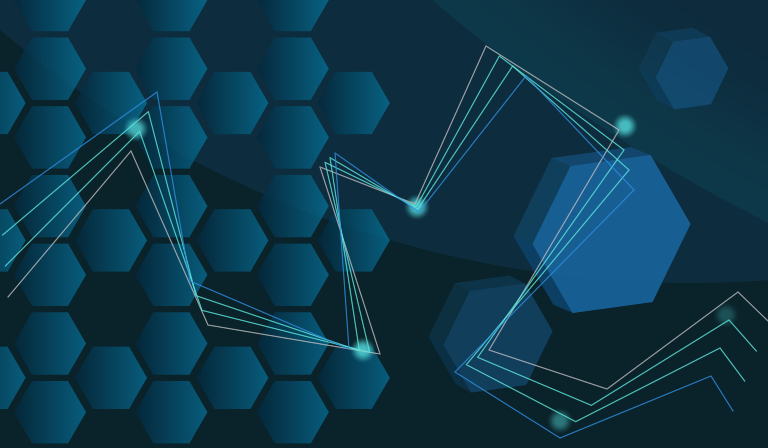
This background is drawn by a WebGL 1 fragment shader. Its source:

```glsl
precision highp float;
// Dark teal backdrop with a honeycomb, blue hexagonal prisms, glowing nodes and fanned zigzag lines.
uniform vec2 u_resolution;

const float WIDTH = 768.0; // design units across the canvas, y runs down from the top
float pixel;

float fill(float d) { return 1.0 - smoothstep(-0.6 * pixel, 0.6 * pixel, d); }

float cross2(vec2 a, vec2 b) { return a.x * b.y - a.y * b.x; }

// Flat-topped hexagons repeated over a grid, shaded from left to right
vec3 honeycomb(vec3 base, vec2 p, vec2 origin, vec2 spacing, float limit) {
  vec2 q = mod(p - origin + 0.5 * spacing, spacing) - 0.5 * spacing;
  vec2 a = abs(q);
  float d = max(a.y, dot(a, vec2(0.866, 0.5))) - 31.2;
  vec3 shade = mix(vec3(0.02, 0.16, 0.235), vec3(0.03, 0.38, 0.51), q.x / 71.0 + 0.5);
  return mix(base, shade, fill(d) * step(p.x, limit));
}

// Distance to a pair of opposite parallel edges
float strip(vec2 p, vec2 a, vec2 b) {
  vec2 n = normalize(vec2(b.y - a.y, a.x - b.x));
  return abs(dot(p, n)) - abs(dot(a, n));
}

float tiltedHexagon(vec2 p, float size) {
  vec2 a = vec2(79.0, -10.0) * size;
  vec2 b = vec2(41.0, 68.0) * size;
  vec2 c = vec2(-39.0, 79.0) * size;
  return max(strip(p, a, b), max(strip(p, b, c), strip(p, c, -a)));
}

vec3 prism(vec3 base, vec2 p, float size, vec2 depth, float opacity) {
  // Swept outline, then three side faces split at the front corners
  float body = 1e4;
  for (int i = 0; i <= 14; i++) {
    body = min(body, tiltedHexagon(p - depth * float(i) / 14.0, size));
  }
  float top = fill(-cross2(depth, p + vec2(41.0, 68.0) * size) / length(depth));
  float lower = fill(cross2(depth, p + vec2(79.0, -10.0) * size) / length(depth));
  vec3 side = mix(vec3(0.06, 0.25, 0.36), vec3(0.07, 0.28, 0.43), top);
  side = mix(side, vec3(0.05, 0.25, 0.40), lower);
  vec3 color = mix(base, side, fill(body) * opacity);
  vec3 front = mix(base, vec3(0.09, 0.375, 0.59), opacity);
  return mix(color, front, fill(tiltedHexagon(p, size)));
}

float segment(vec2 p, vec2 a, vec2 b) {
  vec2 e = b - a;
  return length(p - a - e * clamp(dot(p - a, e) / dot(e, e), 0.0, 1.0));
}

vec3 glow(vec3 base, vec2 p, vec2 center, float strength) {
  float d = length(p - center);
  float light = 1.0 - smoothstep(3.0, 14.0, d);
  return mix(base, vec3(0.30, 0.79, 0.80), light * strength);
}

void main() {
  pixel = WIDTH / u_resolution.x;
  vec2 p = vec2(gl_FragCoord.x, u_resolution.y - gl_FragCoord.y) * pixel;

  // Broad curved background layers
  float upper = fill(length(p - vec2(690.0, -784.0)) - 1067.0);
  vec3 color = mix(vec3(0.04, 0.14, 0.17), vec3(0.05, 0.175, 0.245), upper);
  float corner = length(p - vec2(1521.0, -1278.0)) - 1679.0;
  vec3 teal = mix(vec3(0.05, 0.22, 0.285), vec3(0.05, 0.17, 0.24), smoothstep(10.0, 150.0, -corner));
  color = mix(color, teal, fill(corner));

  color = honeycomb(color, p, vec2(50.0, 0.0), vec2(121.4, 68.7), 350.0);
  color = honeycomb(color, p, vec2(111.0, 103.0), vec2(121.4, 137.4), 410.0);
  color *= mix(0.95, 1.0, upper);

  // Prisms
  color = prism(color, p - vec2(692.0, 73.0), 0.46, vec2(-17.0, -9.0), 0.5);
  color = prism(color, p - vec2(498.0, 338.0), 0.69, vec2(-15.0, -8.0), 0.46);
  color = prism(color, p - vec2(611.5, 234.0), 1.0, vec2(-19.0, -8.0), 0.96);

  // Glowing nodes
  color = glow(color, p, vec2(136.0, 129.0), 0.85);
  color = glow(color, p, vec2(363.0, 350.0), 0.9);
  color = glow(color, p, vec2(417.0, 207.0), 0.9);
  color = glow(color, p, vec2(625.0, 126.0), 0.9);
  color = glow(color, p, vec2(560.0, 421.0), 0.5);
  color = glow(color, p, vec2(726.0, 315.0), 0.28);

  // Zigzag corners: pale outer line in xy, blue outer line in zw
  vec4 bend[12];
  bend[0] = vec4(8, 297, 0, 204);
  bend[1] = vec4(131, 151, 157, 92);
  bend[2] = vec4(208, 325, 190, 281);
  bend[3] = vec4(380, 354, 349, 349);
  bend[4] = vec4(320, 167, 335, 153);
  bend[5] = vec4(415, 204, 419, 212);
  bend[6] = vec4(486, 46, 526, 76);
  bend[7] = vec4(619, 130, 634, 190);
  bend[8] = vec4(489, 350, 455, 372);
  bend[9] = vec4(607, 389, 560, 438);
  bend[10] = vec4(738, 292, 711, 376);
  bend[11] = vec4(768, 321, 733, 411);
  for (int k = 0; k < 4; k++) {
    float t = float(k) / 3.0;
    float d = 1e4;
    for (int i = 0; i < 11; i++) {
      vec2 a = mix(bend[i].xy, bend[i].zw, t);
      vec2 b = mix(bend[i + 1].xy, bend[i + 1].zw, t);
      d = min(d, segment(p, a, b));
    }
    vec3 ink = k == 0 ? vec3(0.72, 0.73, 0.74) : k == 3 ? vec3(0.18, 0.55, 0.88) : vec3(0.36, 0.90, 0.86);
    color = mix(color, ink, 0.8 * (1.0 - smoothstep(0.0, 0.5 + 0.7 * pixel, d)));
  }
  gl_FragColor = vec4(color, 1.0);
}
```
